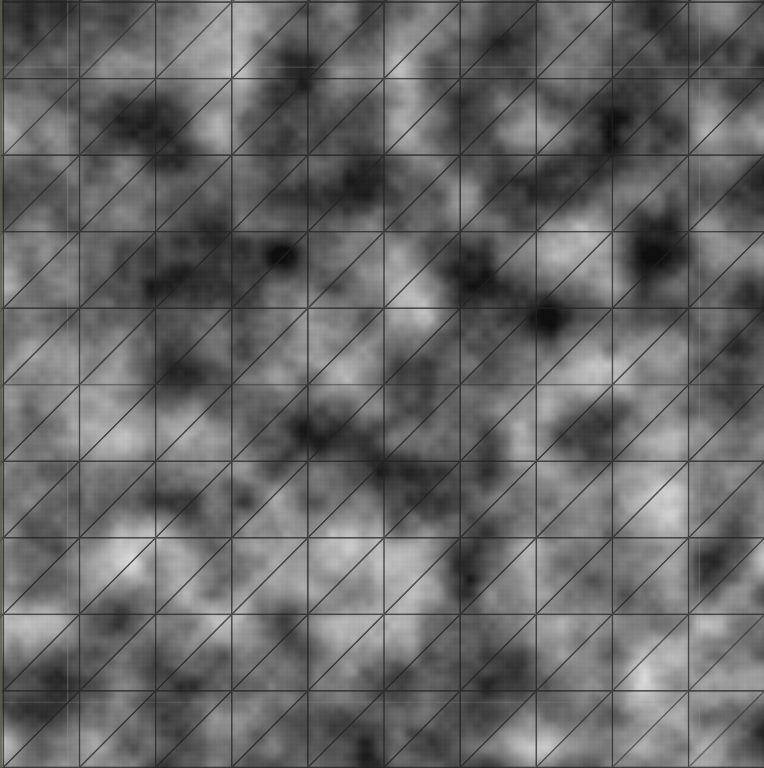
A Shadertoy shader for this texture map:

```glsl
float hash(vec2 p) {
    return fract(sin(dot(p, vec2(127.1, 311.7))) * 43758.5453);
}

float valueNoise(vec2 p) {
    vec2 cell = floor(p), f = fract(p);
    f = f * f * (3.0 - 2.0 * f);
    float low = mix(hash(cell), hash(cell + vec2(1, 0)), f.x);
    float high = mix(hash(cell + vec2(0, 1)), hash(cell + vec2(1, 1)), f.x);
    return mix(low, high, f.y);
}

// Layered noise, centred on zero
float clouds(vec2 p) {
    float sum = 0.0, amplitude = 0.5;
    for (int octave = 0; octave < 4; octave++) {
        sum += amplitude * (valueNoise(p) - 0.5);
        p = p * 2.0 + vec2(17.3, 9.1);
        amplitude *= 0.47;
    }
    return sum;
}

float stroke(float dist, float width) {
    float pixel = 1.0 / min(iResolution.x, iResolution.y);
    return 1.0 - smoothstep(-0.5 * pixel, 0.5 * pixel, abs(dist) - 0.5 * width);
}

// Signed distance to the nearest whole number
float nearestLine(float x) {
    return x - floor(x + 0.5);
}

void mainImage(out vec4 fragColor, in vec2 fragCoord) {
    vec2 uv = fragCoord / iResolution.xy;

    // Cloudy ground with a fine woven ripple
    float shade = 0.445 + 1.17 * clouds(uv * 12.5 + vec2(41.3, 23.6));
    shade += 0.004 * (sin(uv.x * 1000.0) + sin(uv.y * 1000.0));
    vec3 color = vec3(clamp(shade, 0.06, 0.97));

    // Pale inset seams
    float seam = max(stroke(abs(uv.x - 0.502) - 0.4135, 0.002),
                     stroke(abs(uv.y - 0.499) - 0.4135, 0.002) * 0.7);
    color = mix(color, vec3(0.6), 0.3 * seam);

    // Ten by ten squares, with fainter centre lines
    vec2 grid = (uv - vec2(0.0044, 0.0008)) * 10.035;
    vec2 strength = mix(vec2(0.72), vec2(0.62, 0.42),
                        vec2(equal(floor(grid + 0.5), vec2(5))));
    float ink = max(strength.x * stroke(nearestLine(grid.x) / 10.035, 0.002),
                    strength.y * stroke(nearestLine(grid.y) / 10.035, 0.002));

    // Rising diagonals, lighter toward two corners
    float diagonal = nearestLine(grid.x - grid.y) * 0.7071 / 10.035;
    float fade = smoothstep(0.5, 0.9, abs(uv.x - uv.y));
    ink = max(ink, mix(0.72, 0.48, fade) * stroke(diagonal, 0.002));
    color = mix(color, vec3(0.13), ink);

    // Dull olive left margin
    color = mix(color, vec3(0.36, 0.35, 0.31), 0.8 * stroke(uv.x, 0.006));

    fragColor = vec4(color, 1.0);
}
```
